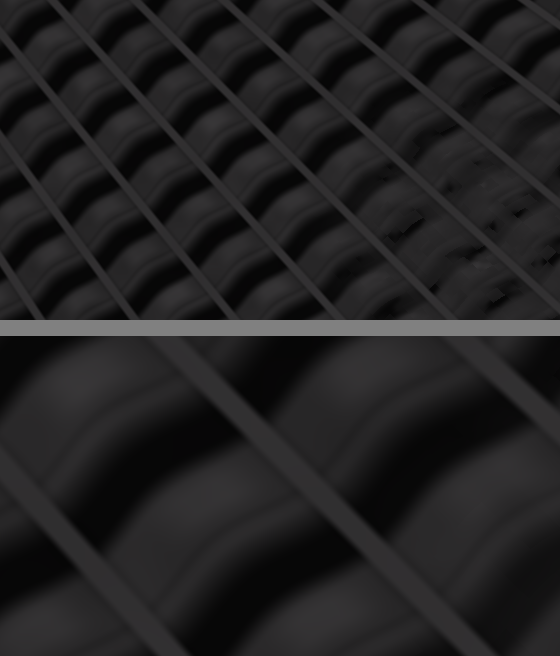
Top, the full canvas; bottom, a detail of the centre.
Write a WebGL 1 fragment shader that draws this pattern.

```glsl
precision mediump float;
// Dark corrugated slats in slanted rows, crossed by a fan of thin rods, worn at the lower right.
uniform vec2 u_resolution;

const float TAU = 6.2831853;
const float ROW_PITCH = 0.2237;
const float ROD_HALF_WIDTH = 0.0125;

float hash(vec2 p) {
  return fract(sin(dot(p, vec2(127.1, 311.7))) * 43758.5453);
}

float noise(vec2 p) {
  vec2 i = floor(p);
  vec2 f = fract(p);
  f = f * f * (3.0 - 2.0 * f);
  float low = mix(hash(i), hash(i + vec2(1.0, 0.0)), f.x);
  float high = mix(hash(i + vec2(0.0, 1.0)), hash(i + vec2(1.0, 1.0)), f.x);
  return mix(low, high, f.y);
}

// Soft band that is 1 between a and b.
float band(float x, float a, float b, float soft) {
  return smoothstep(a - soft, a + soft, x) * (1.0 - smoothstep(b - soft, b + soft, x));
}

// Width of one column, growing with perspective.
float columnWidth(vec2 p) {
  return 0.2546 + 0.03 * p.x + 0.0637 * p.y;
}

// Column coordinate: whole numbers lie on the rods.
float columnAt(vec2 p) {
  return (p.x - 0.4224 - 0.993 * p.y) / columnWidth(p);
}

// Row coordinate: whole numbers lie in the dark gaps, which ripple per column.
float rowAt(vec2 p, float column) {
  float ripple = 0.0114 * cos(TAU * column);
  return (p.y + 0.8 * p.x - ripple - 0.178) / ROW_PITCH;
}

// Grey level of a slat, from its lit crest down to its shaded foot.
float slatShade(float column, float row) {
  float u = fract(column);
  float v = fract(row);
  vec2 cell = vec2(floor(column), floor(row));
  float body = smoothstep(0.05, 0.21, v) * (1.0 - smoothstep(0.62, 0.91, v));
  float crest = band(u, 0.40, 0.80, 0.13) * band(v, 0.20, 0.47, 0.09);
  float groove = band(v, 0.55, 0.58, 0.04);
  float lip = band(v, 0.63, 0.69, 0.05);
  float tone = 0.152 + 0.044 * crest - 0.025 * groove + 0.013 * lip;
  tone += 0.018 * (hash(cell) - 0.5);
  return mix(0.026, tone, body);
}

// Blocky patches that partly fill the gaps where the slats are worn.
float addWear(float shade, vec2 p, float column, float row) {
  float amount = 1.0 - smoothstep(0.12, 0.62, length((p - vec2(1.56, 0.73)) * vec2(0.9, 1.0)));
  vec2 grid = vec2(column * 6.0, row * 5.0);
  float block = mix(hash(floor(grid)), noise(grid), 0.6);
  float fill = amount * smoothstep(0.12, 0.45, block);
  return mix(shade, 0.115 + 0.06 * block, 0.75 * fill);
}

// Coverage of the nearest rod.
float rodMask(vec2 p, float column, float halfWidth, float soft) {
  float offset = abs(fract(column + 0.5) - 0.5);
  float distanceToRod = offset * columnWidth(p) / 1.41;
  return 1.0 - smoothstep(halfWidth - soft, halfWidth + soft, distanceToRod);
}

void main() {
  // Height is one unit, y runs downwards.
  vec2 p = vec2(gl_FragCoord.x, u_resolution.y - gl_FragCoord.y) / u_resolution.y;
  float column = columnAt(p);
  float row = rowAt(p, column);

  // Slats with soft mottling and wear.
  float shade = slatShade(column, row);
  shade = addWear(shade, p, column, row);
  shade *= 0.94 + 0.14 * noise(p * 18.0);

  // Rods with a faint contact shadow.
  shade *= 1.0 - 0.14 * rodMask(p, column, ROD_HALF_WIDTH * 1.5, 0.008);
  float rodTone = 0.18 + 0.018 * noise(p * 7.0);
  shade = mix(shade, rodTone, rodMask(p, column, ROD_HALF_WIDTH, 0.005));

  gl_FragColor = vec4(shade * vec3(1.01, 0.98, 1.005), 1.0);
}
```
